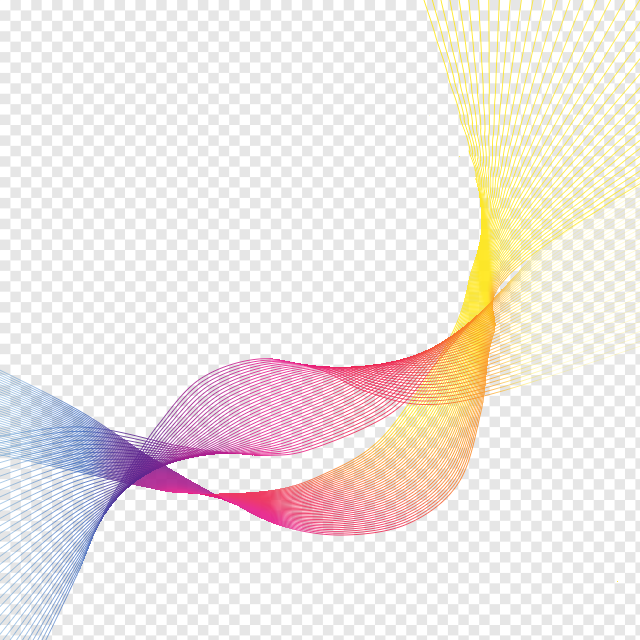
This background is drawn by a three.js fragment shader. Its source:

```glsl
// Two crossing ribbons of fine rainbow lines over a pale checkerboard.
varying vec2 vUv;

const float PI = 3.14159;
const float TILES = 61.44;          // checker cells across the canvas
const vec3 TILE_LIGHT = vec3(1.0);
const vec3 TILE_DARK = vec3(0.9);
const float LINE_COUNT = 35.0;      // gaps between lines in a ribbon
const float LINE_WIDTH = 0.0014;
const float EDGE = 0.0016;          // softness of every edge
const float OPACITY = 0.9;
const float PALE_LEFT = 0.55;       // opacity factor at the left border
const float PALE_RIGHT = 0.22;      // opacity factor of the right fan
const float HUE_SHIFT = 0.2;        // warms one side of the lower ribbon
const int KNOTS = 12;
const int STEPS = 8;                // samples per spline span

const vec3 SKY = vec3(0.30, 0.56, 0.80);
const vec3 BLUE = vec3(0.25, 0.43, 0.75);
const vec3 PURPLE = vec3(0.36, 0.15, 0.56);
const vec3 VIOLET = vec3(0.66, 0.12, 0.56);
const vec3 MAGENTA = vec3(0.90, 0.10, 0.54);
const vec3 RED = vec3(0.93, 0.15, 0.32);
const vec3 ORANGE = vec3(0.98, 0.55, 0.12);
const vec3 YELLOW = vec3(1.00, 0.90, 0.06);

// Each knot holds a point of the first edge (xy) and of the second (zw).
const vec4 UPPER[KNOTS] = vec4[KNOTS](
  vec4(0.026, -0.094, -0.078, 0.303), vec4(0.111, 0.082, 0.117, 0.333),
  vec4(0.169, 0.212, 0.280, 0.303), vec4(0.208, 0.277, 0.358, 0.292),
  vec4(0.247, 0.336, 0.410, 0.289), vec4(0.313, 0.408, 0.482, 0.297),
  vec4(0.404, 0.439, 0.612, 0.355), vec4(0.495, 0.424, 0.684, 0.436),
  vec4(0.573, 0.388, 0.736, 0.496), vec4(0.664, 0.368, 0.794, 0.557),
  vec4(0.781, 0.388, 0.872, 0.633), vec4(1.042, 0.473, 1.042, 0.753));
const vec4 LOWER[KNOTS] = vec4[KNOTS](
  vec4(-0.052, 0.447, -0.052, 0.301), vec4(0.117, 0.362, 0.117, 0.264),
  vec4(0.234, 0.286, 0.215, 0.242), vec4(0.341, 0.225, 0.293, 0.229),
  vec4(0.436, 0.180, 0.430, 0.234), vec4(0.534, 0.164, 0.521, 0.266),
  vec4(0.638, 0.182, 0.586, 0.306), vec4(0.716, 0.245, 0.638, 0.368),
  vec4(0.751, 0.355, 0.697, 0.460), vec4(0.771, 0.479, 0.732, 0.557),
  vec4(0.833, 0.603, 0.745, 0.720), vec4(1.367, 0.935, 0.612, 1.156));

float cross2(vec2 a, vec2 b) { return a.x * b.y - a.y * b.x; }

// Catmull-Rom curve through b and c.
vec4 spline(vec4 a, vec4 b, vec4 c, vec4 d, float u) {
  return b + 0.5 * u * (c - a + u * (2.0 * a - 5.0 * b + 4.0 * c - d
       + u * (3.0 * (b - c) + d - a)));
}

// Signed area: zero when p lies on the rung joining both edges.
float rungSide(vec4 rung, vec2 p) { return cross2(p - rung.xy, rung.zw - rung.xy); }

vec3 spectrum(float x) {
  vec3 c = mix(SKY, BLUE, smoothstep(0.0, 0.12, x));
  c = mix(c, PURPLE, smoothstep(0.12, 0.21, x));
  c = mix(c, VIOLET, smoothstep(0.21, 0.31, x));
  c = mix(c, MAGENTA, smoothstep(0.31, 0.43, x));
  c = mix(c, RED, smoothstep(0.43, 0.58, x));
  c = mix(c, ORANGE, smoothstep(0.60, 0.76, x));
  return mix(c, YELLOW, smoothstep(0.74, 0.84, x));
}

// Coverage of the nearest line; merges to an even tone where lines crowd.
float lineCoverage(float s, float ribbonWidth) {
  float nearest = clamp(floor(s * LINE_COUNT + 0.5) / LINE_COUNT, 0.0, 1.0);
  float offset = abs(s - nearest);
  float spacing = ribbonWidth / LINE_COUNT;
  float line = clamp((0.5 * (LINE_WIDTH + EDGE) - offset * ribbonWidth) / EDGE, 0.0, 1.0);
  float tone = min(1.0, LINE_WIDTH / max(spacing, 1e-5));
  float inside = step(offset * LINE_COUNT, 0.75);
  return inside * mix(tone, line, smoothstep(0.7, 1.5, spacing / EDGE));
}

// Finds every rung through p and lays its line colour over the base.
vec3 drawRibbon(vec3 base, vec2 p, vec4 knots[KNOTS], float hueShift, float rightFade) {
  float fade = OPACITY * mix(PALE_LEFT, 1.0, smoothstep(0.0, 0.17, p.x))
             * mix(1.0, rightFade, smoothstep(0.72, 0.88, p.x));
  float du = 1.0 / float(STEPS);
  for (int i = 0; i < KNOTS - 1; i++) {
    vec4 a = knots[max(i - 1, 0)];
    vec4 b = knots[i];
    vec4 c = knots[i + 1];
    vec4 d = knots[min(i + 2, KNOTS - 1)];
    float before = rungSide(b, p);
    for (int j = 0; j < STEPS; j++) {
      float u = float(j) * du;
      float after = rungSide(spline(a, b, c, d, u + du), p);
      if ((before < 0.0) != (after < 0.0)) {
        float slope = (after - before) / du;
        u -= before / slope;
        u -= rungSide(spline(a, b, c, d, u), p) / slope;
        vec4 rung = spline(a, b, c, d, u);
        vec4 ahead = spline(a, b, c, d, u + 0.01) - rung;
        vec2 span = rung.zw - rung.xy;
        float s = dot(p - rung.xy, span) / max(dot(span, span), 1e-8);
        vec2 along = normalize(mix(ahead.xy, ahead.zw, s) + 1e-7);
        float alpha = fade * lineCoverage(s, abs(cross2(span, along)));
        float hue = p.x + hueShift * clamp(s, 0.0, 1.0) * smoothstep(0.12, 0.35, p.x);
        base = mix(base, spectrum(hue), alpha);
      }
      before = after;
    }
  }
  return base;
}

void main() {
  // Checkerboard, counted from the top left corner
  vec2 wave = sin(PI * TILES * vec2(vUv.x, 1.0 - vUv.y));
  vec2 cell = clamp(2.0 * wave / (PI * TILES * EDGE), -1.0, 1.0);
  vec3 color = mix(TILE_DARK, TILE_LIGHT, 0.5 + 0.5 * cell.x * cell.y);

  // Ribbons
  color = drawRibbon(color, vUv, LOWER, HUE_SHIFT, 0.85);
  color = drawRibbon(color, vUv, UPPER, 0.0, PALE_RIGHT);
  gl_FragColor = vec4(color, 1.0);
}
```
